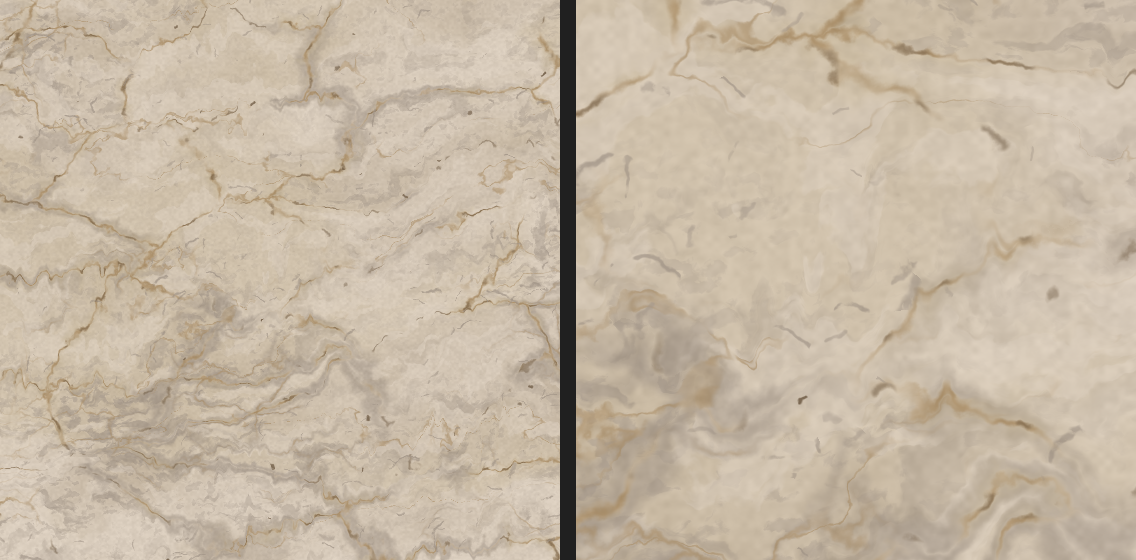
Left, the full canvas; right, a detail of the centre.
Write a three.js fragment shader that draws this texture.

```glsl
// Cream breccia marble: pale wide stones split by jagged ochre veins and grey seams.
// Warped Voronoi borders make the cracks, fractal noise the clouds, chips and pits,
// and scattered curved strokes make the grey flecks and dark specks.
varying vec2 vUv;

const vec3 CREAM = vec3(0.862, 0.812, 0.750);
const vec3 TAN = vec3(0.765, 0.705, 0.625);
const vec3 HONEY = vec3(0.785, 0.720, 0.605);
const vec3 GREY = vec3(0.620, 0.570, 0.520);
const vec3 OCHRE = vec3(0.665, 0.555, 0.405);
const vec3 UMBER = vec3(0.400, 0.320, 0.230);

float hash(vec2 p) {
  return fract(sin(dot(p, vec2(127.1, 311.7))) * 43758.5453);
}

vec2 hash2(vec2 p) {
  return vec2(hash(p), hash(p + 41.3));
}

float noise(vec2 p) {
  vec2 i = floor(p), f = fract(p);
  f = f * f * (3.0 - 2.0 * f);
  return mix(mix(hash(i), hash(i + vec2(1.0, 0.0)), f.x),
             mix(hash(i + vec2(0.0, 1.0)), hash(i + 1.0), f.x), f.y);
}

float fbm(vec2 p) {
  float sum = 0.0, amp = 0.516;
  for (int i = 0; i < 5; i++) {
    sum += amp * noise(p);
    p = mat2(1.6, 1.2, -1.2, 1.6) * p + 7.7;
    amp *= 0.5;
  }
  return sum;
}

vec2 fbm2(vec2 p) {
  return vec2(fbm(p), fbm(p + 31.7)) - 0.5;
}

// Returns the distance to the nearest cell border (x) and a random cell value (y).
vec2 stones(vec2 p) {
  vec2 base = floor(p), f = fract(p), nearest = vec2(0.0), id = base;
  float best = 9.0, border = 9.0;
  for (int y = -1; y <= 1; y++) for (int x = -1; x <= 1; x++) {
    vec2 o = vec2(float(x), float(y));
    vec2 r = o + hash2(base + o) - f;
    if (dot(r, r) < best) { best = dot(r, r); nearest = r; id = base + o; }
  }
  for (int y = -2; y <= 2; y++) for (int x = -2; x <= 2; x++) {
    vec2 o = vec2(float(x), float(y));
    vec2 r = o + hash2(base + o) - f, gap = r - nearest;
    if (dot(gap, gap) > 0.0001) border = min(border, dot(0.5 * (r + nearest), normalize(gap)));
  }
  return vec2(border, hash(id + 5.1));
}

float band(float d, float width) {
  return 1.0 - smoothstep(0.0, width, abs(d));
}

// Scattered curved strokes; reach and width are in grid cells.
float flecks(vec2 p, float reach, float width, float density) {
  vec2 base = floor(p), f = fract(p);
  float cover = 0.0;
  for (int y = -1; y <= 1; y++) for (int x = -1; x <= 1; x++) {
    vec2 o = vec2(float(x), float(y)), cell = base + o;
    vec2 d = f - o - hash2(cell);
    float a = mix(-0.6, 1.5, hash(cell + 3.7)), size = hash(cell + 9.2);
    d = vec2(cos(a) * d.x + sin(a) * d.y, cos(a) * d.y - sin(a) * d.x);
    d.y += (size - 0.5) * d.x * d.x * 1.5;
    d.x -= clamp(d.x, -reach * size, reach * size);
    float thick = width * mix(0.4, 1.0, hash(cell + 2.9));
    float stroke = 1.0 - smoothstep(thick * 0.2, thick, length(d));
    cover = max(cover, stroke * step(hash(cell + 6.4), density) * (0.3 + 0.7 * size));
  }
  return cover;
}

void main() {
  vec2 p = vUv;

  // Folded, slightly rising layers with fine vertical teeth along the cracks.
  vec2 q = p + 0.22 * fbm2(p * 3.5) + 0.055 * fbm2(p * 19.0 + 3.0) + 0.014 * fbm2(p * 75.0);
  q.y -= 0.14 * p.x;
  float toothed = smoothstep(0.48, 0.62, noise(p * 6.0 + 8.0));
  q.y += 0.020 * toothed * (noise(vec2(p.x * 110.0, p.y * 16.0)) - 0.5);

  vec2 large = stones(q * vec2(3.0, 6.2) + 2.0);
  vec2 small = stones(q * vec2(8.0, 15.0) + 11.0);
  float broken = smoothstep(0.44, 0.58, fbm(p * vec2(2.6, 4.0) + 23.0));
  float cloud = fbm(q * vec2(5.0, 12.0) + 4.0);
  float mottle = fbm(q * vec2(26.0, 50.0));
  float pits = fbm(p * vec2(75.0, 105.0) + 2.0 * mottle);
  float rough = clamp(0.65 * broken + 0.5 * smoothstep(0.4, 0.9, large.y), 0.0, 1.0);

  // Stone body: clean pale fragments against clouded, warmer ground.
  float shade = 0.20 + 0.40 * rough + 1.3 * (cloud - 0.5) + 0.35 * broken * (small.y - 0.5);
  vec3 color = mix(CREAM, TAN, clamp(shade, 0.0, 1.0));
  float warm = smoothstep(0.42, 0.68, fbm(q * vec2(2.5, 6.0) + 51.0) + 0.12 * (p.y - 0.5));
  color = mix(color, HONEY, 0.42 * warm);
  color = mix(color, GREY, (0.12 + 0.45 * rough) * smoothstep(0.53, 0.68, mottle));
  color = mix(color, GREY, (0.12 + 0.38 * rough) * smoothstep(0.56, 0.70, pits));
  color = mix(color, CREAM, 0.50 * smoothstep(0.54, 0.62, fbm(q * vec2(14.0, 32.0) + 9.0)));

  // Soft grey seams beside the cracks.
  float seam = smoothstep(0.46, 0.60, fbm(p * 5.0 + 70.0));
  color = mix(color, GREY, 0.55 * seam * band(large.x - 0.035, 0.065));
  color = mix(color, GREY, 0.38 * broken * seam * band(small.x, 0.11));

  // Ochre veins: stained halo, thin broken core and long wandering threads.
  float presence = smoothstep(0.36, 0.54, fbm(p * 7.0 + 90.0));
  float crumble = smoothstep(0.30, 0.55, noise(p * 70.0 + 6.0));
  float thread = band(fbm(q * vec2(2.2, 8.0) + 13.0) - 0.5, 0.009) * smoothstep(0.42, 0.56, cloud);
  float fine = band(small.x, 0.045) * broken * presence;
  color = mix(color, HONEY, 0.60 * presence * band(large.x, 0.10) * smoothstep(0.35, 0.6, mottle));
  color = mix(color, OCHRE, (0.45 + 0.40 * crumble) * presence * band(large.x, 0.024));
  color = mix(color, OCHRE, (0.45 + 0.55 * crumble) * max(0.60 * thread, 0.58 * fine));
  color = mix(color, UMBER, 0.45 * band(large.x, 0.022) * smoothstep(0.62, 0.78, noise(p * 60.0)));

  // Clustered grey flecks, rare dark specks and fine grain.
  vec2 wobble = p + 0.022 * fbm2(p * 40.0);
  float cluster = smoothstep(0.40, 0.60, fbm(p * 6.0 + 37.0));
  float worn = smoothstep(0.28, 0.52, pits);
  color = mix(color, GREY, 0.75 * worn * flecks(wobble * 13.0, 0.38, 0.055, 0.10 + 0.35 * cluster));
  color = mix(color, GREY, 0.70 * worn * flecks(wobble * 34.0 + 5.0, 0.42, 0.10, 0.08 + 0.4 * cluster));
  color = mix(color, UMBER, 0.80 * flecks(wobble * 24.0 + 19.0, 0.08, 0.10, 0.06));
  color += 0.040 * (noise(p * 240.0) - 0.5) + 0.06 * (pits - 0.5);

  gl_FragColor = vec4(color, 1.0);
}
```
